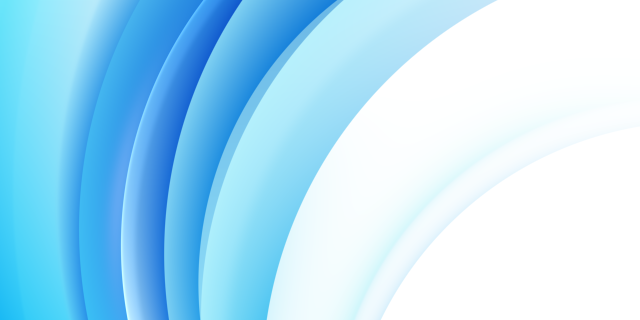
Give the GLSL for this background, as a Shadertoy shader.

```glsl
// Signed depth inside a disc, positive towards its centre
float disc(vec2 p, vec2 centre, float radius) {
    return radius - length(p - centre);
}

float cover(float depth, float softness) {
    float edge = max(softness, 0.75 / iResolution.y);
    return smoothstep(-edge, edge, depth);
}

// Four-corner gradient between an outer and an inner arc
vec3 ribbon(float depth, float nextDepth, float y,
            vec3 outerLow, vec3 outerHigh, vec3 innerLow, vec3 innerHigh) {
    float across = clamp(depth / max(depth - nextDepth, 0.001), 0.0, 1.0);
    return mix(mix(outerLow, outerHigh, y), mix(innerLow, innerHigh, y), across);
}

float glow(float distance, float width) {
    return exp(-distance * distance / (width * width));
}

void mainImage(out vec4 fragColor, in vec2 fragCoord) {
    vec2 uv = fragCoord / iResolution.xy;
    vec2 p = uv * vec2(2.0, 1.0);
    float y = uv.y;

    // Arcs, from left to right
    float aqua    = disc(p, vec2(2.234, 0.401), 2.193);
    float sky     = disc(p, vec2(1.805, 0.362), 1.628);
    float azure   = disc(p, vec2(1.690, 0.284), 1.443);
    float cobalt  = disc(p, vec2(1.651, 0.232), 1.273);
    float blue    = disc(p, vec2(1.924, 0.206), 1.411);
    float sliver  = disc(p, vec2(1.739, 0.115), 1.119);
    float pale    = disc(p, vec2(1.961, 0.005), 1.333);
    float fold    = disc(p, vec2(1.992, -0.094), 1.284);
    float white   = disc(p, vec2(2.164, -0.200), 1.3456);
    float ring    = disc(p, vec2(2.117, -0.388), 1.083);
    float ringEnd = disc(p, vec2(2.182, -0.484), 1.104);

    // Cyan ribbons
    vec3 col = ribbon(aqua + 0.1, aqua, y,
        vec3(0.08, 0.71, 0.95), vec3(0.42, 0.90, 0.98),
        vec3(0.17, 0.78, 0.97), vec3(0.55, 0.92, 0.99));
    col = mix(col, ribbon(aqua, sky, y,
        vec3(0.20, 0.80, 0.97), vec3(0.57, 0.92, 0.99),
        vec3(0.32, 0.84, 0.98), vec3(0.73, 0.92, 0.98)), cover(aqua, 0.006));
    col = mix(col, ribbon(sky, azure, y,
        vec3(0.36, 0.82, 0.97), vec3(0.68, 0.90, 0.98),
        vec3(0.16, 0.57, 0.91), vec3(0.25, 0.64, 0.91)), cover(sky, 0.012));

    // Azure ribbon with a violet sheen along its inner side
    vec3 azureColor = ribbon(azure, cobalt, y,
        vec3(0.23, 0.75, 0.96), vec3(0.28, 0.70, 0.93),
        vec3(0.20, 0.63, 0.94), vec3(0.12, 0.50, 0.87));
    azureColor = mix(azureColor, vec3(0.45, 0.68, 0.96),
        0.75 * glow(cobalt + 0.015, 0.035) * glow(y - 0.4, 0.35));
    col = mix(col, azureColor, cover(azure, 0.0));

    // Cobalt ribbon: frosted rim, inner streak and deep shadow
    vec3 cobaltColor = ribbon(cobalt, blue, y,
        vec3(0.72, 0.89, 0.97), vec3(0.20, 0.60, 0.91),
        vec3(0.12, 0.48, 0.87), vec3(0.06, 0.34, 0.80));
    cobaltColor += 0.05 * (1.0 - cover(cobalt - 0.045, 0.012));
    cobaltColor += 0.12 * glow(cobalt, 0.006);
    col = mix(col, cobaltColor, cover(cobalt, 0.0));

    // Blue ribbon and the thin sliver beside it
    col = mix(col, ribbon(blue, sliver, y,
        vec3(0.48, 0.81, 0.95), vec3(0.50, 0.82, 0.95),
        vec3(0.17, 0.63, 0.91), vec3(0.08, 0.49, 0.85)), cover(blue, 0.0));
    vec3 sliverColor = mix(vec3(0.55, 0.86, 0.97), vec3(0.42, 0.72, 0.90), y);
    col = mix(col, sliverColor, cover(sliver, 0.0));

    // Pale ribbon with a faint fold
    vec3 paleColor = ribbon(pale, white, y,
        vec3(0.63, 0.92, 0.98), vec3(0.69, 0.93, 0.98),
        vec3(0.32, 0.78, 0.95), vec3(0.79, 0.91, 0.98));
    paleColor += vec3(0.05, 0.02, 0.01) * (cover(-fold, 0.03) - 0.3);
    col = mix(col, paleColor, cover(pale, 0.0));

    // White field, tinted towards the lower left
    float low = 1.0 - smoothstep(0.0, 0.75, y);
    vec3 field = vec3(1.0) - vec3(0.16, 0.04, 0.01) * low * exp(-max(white, 0.0) / 0.10);
    float fade = 1.0 - smoothstep(1.0, 2.1, p.x);
    field -= vec3(0.17, 0.03, 0.015) * (0.12 + fade) * exp(-max(-ring, 0.0) / 0.05);
    col = mix(col, field, cover(white, 0.0));

    // Translucent ring and the clear area inside it
    vec3 ringColor = vec3(1.0)
        - vec3(0.12, 0.03, 0.01) * (0.15 + fade) * exp(-max(ring, 0.0) / 0.02)
        - vec3(0.13, 0.05, 0.01) * (0.30 + fade) * exp(-max(-ringEnd, 0.0) / 0.03);
    col = mix(col, ringColor, cover(ring, 0.006));
    col = mix(col, vec3(1.0), cover(ringEnd, 0.002));

    fragColor = vec4(clamp(col, 0.0, 1.0), 1.0);
}
```
